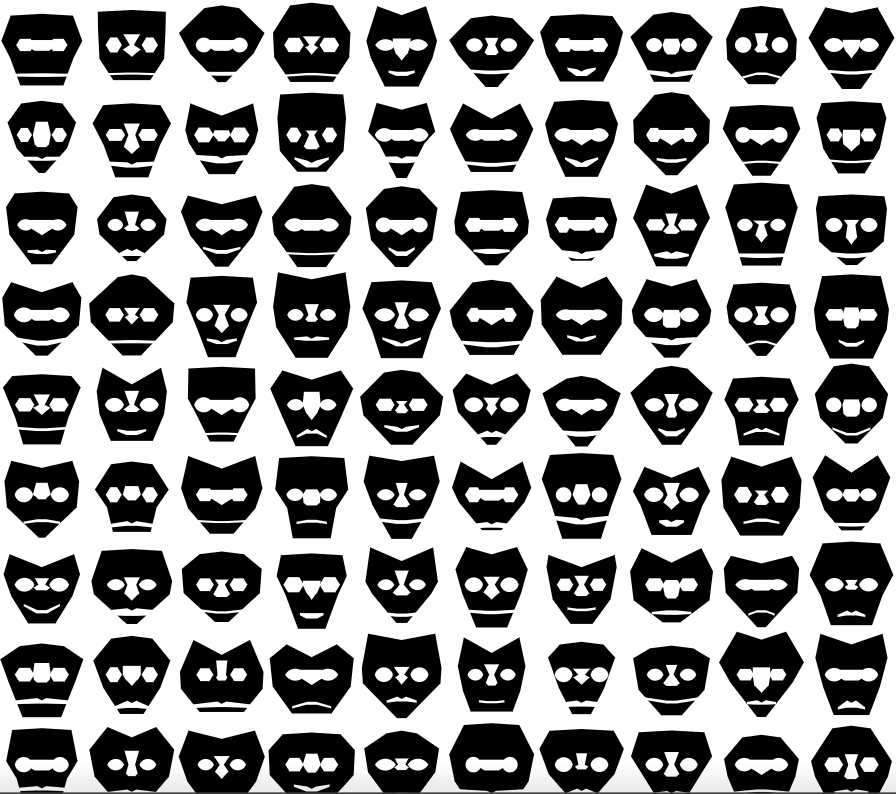
A Shadertoy shader for this pattern:

```glsl
// A sheet of black cut-out masks, ten across and nearly nine down, on white.
// Each mask is a mirrored polygon with eye, nose and mouth holes; an integer
// hash of the cell index varies every outline and hole.

const float PITCH = 0.1004;        // cell size as a fraction of canvas width
const float COLUMN_SHIFT = 0.035;  // cells start slightly off the left edge

// Three random values in 0..1 from a cell index and a salt
vec3 hash3(vec2 cell, uint salt) {
    uvec3 v = uvec3(uvec2(cell + 16.0), salt) * 1664525u + 1013904223u;
    for (int i = 0; i < 2; i++) {
        v.x += v.y * v.z;
        v.y += v.z * v.x;
        v.z += v.x * v.y;
        v ^= v >> 16u;
    }
    return vec3(v >> 8u) / float(1u << 24u);
}

// Signed distance to a polygon mirrored about x = 0.
// The closing edge lies on the axis, so it affects only the sign.
float mirroredPolygon(vec2 p, vec2 v[6]) {
    p.x = max(abs(p.x), 1e-4);
    float d = 1e3, side = 1.0;
    for (int i = 0; i < 6; i++) {
        int j = (i + 5) % 6;
        vec2 e = v[j] - v[i], w = p - v[i];
        vec2 gap = w - e * clamp(dot(w, e) / max(dot(e, e), 1e-6), 0.0, 1.0);
        if (i > 0) d = min(d, dot(gap, gap));
        bvec3 c = bvec3(p.y >= v[i].y, p.y < v[j].y, e.x * w.y > e.y * w.x);
        if (all(c) || !any(c)) side = -side;
    }
    return side * sqrt(d);
}

// Eared, flat or domed crown above a tapering jaw
float headShape(vec2 p, vec2 cell) {
    vec3 a = hash3(cell, 1u), b = hash3(cell, 2u), c = hash3(cell, 3u);
    float top = mix(0.31, 0.48, a.z);
    float halfWidth = mix(0.37, 0.48, a.y);
    vec2 crown = vec2(0.0, top);
    vec2 corner = vec2(mix(0.15, 0.25, b.x), top - 0.03);
    vec2 temple = vec2(halfWidth, mix(0.03, 0.2, b.y));
    if (a.x < 0.42) {
        crown.y = top - mix(0.06, 0.2, c.z);
        corner = vec2(mix(0.27, 0.38, b.x), top);
    } else if (a.x < 0.66) {
        corner = vec2(mix(0.3, 0.38, b.x), top - 0.02);
    }
    vec2 jaw = vec2(halfWidth * mix(0.66, 0.98, b.z), mix(-0.19, -0.08, c.x));
    vec2 chin = vec2(mix(0.03, 0.25, c.y), mix(-0.49, -0.39, c.z));
    return mirroredPolygon(p, vec2[6](crown, corner, temple, jaw, chin, vec2(0.0, chin.y)));
}

// Round to almond lens, or a faceted hexagon
float eyeShape(vec2 p, vec2 cell) {
    vec3 r = hash3(cell, 4u);
    vec2 size = vec2(mix(0.085, 0.115, r.x), mix(0.06, 0.088, r.y));
    vec2 q = abs(vec2(abs(p.x) - mix(0.175, 0.205, r.y), p.y));
    float radius = dot(size, size) / (2.0 * size.y);
    float lens = length(q + vec2(0.0, radius - size.y)) - radius;
    float facet = max(q.y - size.y, dot(q, vec2(0.85, 0.53)) - 0.85 * size.x);
    return r.z < 0.7 ? lens : facet;
}

// Hourglass, broad cross, or a bar that joins the eyes
float noseShape(vec2 p, vec2 cell) {
    vec3 r = hash3(cell, 5u), s = hash3(cell, 6u);
    float top = mix(0.04, 0.16, r.y), base = mix(-0.17, -0.05, s.x);
    float brow = mix(0.06, 0.1, s.y), waist = mix(0.02, 0.05, s.z);
    float foot = mix(0.06, 0.1, r.z);
    if (r.x < 0.28) {
        top = 0.055;
        base = -0.065;
        brow = waist = 0.17;
        foot = 0.13;
    } else if (r.x < 0.48) {
        waist = 0.1;
    }
    float tip = base - 0.05 * step(0.6, s.y);
    return mirroredPolygon(p, vec2[6](vec2(0.0, top), vec2(brow, top), vec2(waist, 0.0),
        vec2(foot, base + 0.03), vec2(foot * 0.6, base), vec2(0.0, tip)));
}

// Bent lips, often wide enough to cut the chin free
float mouthShape(vec2 p, vec2 cell) {
    vec3 r = hash3(cell, 7u), s = hash3(cell, 8u);
    float upper = mix(-0.33, -0.26, r.x);
    float lower = upper - mix(0.02, 0.06, r.y);
    float width = r.z < 0.6 ? 0.5 : mix(0.13, 0.22, s.z);
    float corner = upper + mix(-0.05, 0.07, s.x);
    float bow = 0.025 * step(0.55, s.y);
    return mirroredPolygon(p, vec2[6](vec2(0.0, upper), vec2(0.05, upper + bow),
        vec2(width, corner), vec2(width, corner - 0.025), vec2(0.06, lower), vec2(0.0, lower)));
}

float coverage(float d, float pixel) {
    return clamp(0.5 - d / pixel, 0.0, 1.0);
}

void mainImage(out vec4 fragColor, in vec2 fragCoord) {
    // Square cells counted from the upper left
    vec2 grid = vec2(fragCoord.x, iResolution.y - fragCoord.y) / (iResolution.x * PITCH);
    grid.x += COLUMN_SHIFT;
    vec2 cell = floor(grid);
    vec2 p = (fract(grid) - 0.5) * vec2(1.0, -1.0);
    float pixel = 1.0 / (iResolution.x * PITCH);

    float holes = min(eyeShape(p, cell), min(noseShape(p, cell), mouthShape(p, cell)));
    float ink = coverage(headShape(p, cell), pixel) * (1.0 - coverage(holes, pixel));

    // Faint shade and dark rule along the lower edge
    float height = fragCoord.y / iResolution.x;
    float paper = mix(0.92, 1.0, smoothstep(0.0, 0.04, height));
    float rule = coverage(height - 0.0018, 1.0 / iResolution.x);
    fragColor = vec4(vec3(mix(paper * (1.0 - ink), 0.24, rule)), 1.0);
}
```
